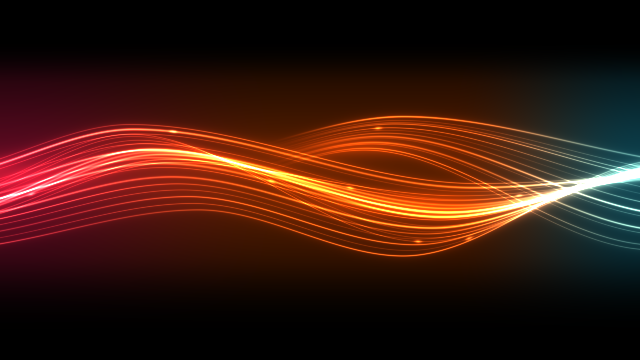
Reproduce this background procedurally as a WebGL 1 fragment shader.

```glsl
precision highp float;
// Three bundles of glowing strands weave across a dark red, amber and teal haze.
uniform vec2 u_resolution;

// Haze: colours from left to right, and its vertical spread
const vec3 HAZE_LEFT = vec3(0.36, 0.04, 0.13);
const vec3 HAZE_MIDDLE = vec3(0.33, 0.115, 0.0);
const vec3 HAZE_RIGHT = vec3(0.05, 0.25, 0.30);
const float HAZE_CENTER = 0.505;
const float HAZE_SPREAD = 0.215;

// Strand light: coloured halo and hot core, from left to right
const vec3 GLOW_LEFT = vec3(1.0, 0.13, 0.19);
const vec3 GLOW_MIDDLE = vec3(1.0, 0.27, 0.03);
const vec3 GLOW_RIGHT = vec3(0.50, 0.68, 0.60);
const vec3 HOT_LEFT = vec3(1.0, 0.62, 0.50);
const vec3 HOT_MIDDLE = vec3(1.0, 0.70, 0.30);
const vec3 HOT_RIGHT = vec3(0.90, 0.96, 0.78);
const float THIN = 0.0014;
const float THICK = 0.0036;
const float HALO = 0.009;
const int MAX_STRANDS = 14;

// Bundle borders: x and y of four successive turning points
const vec4 WAVE_TOP_X = vec4(-0.12, 0.20, 0.75, 1.12);
const vec4 WAVE_TOP_Y = vec4(0.521, 0.660, 0.495, 0.519);
const vec4 WAVE_LOW_X = vec4(-0.10, 0.31, 0.63, 1.04);
const vec4 WAVE_LOW_Y = vec4(0.306, 0.417, 0.289, 0.556);
const vec4 CROSS_TOP_X = vec4(-0.10, 0.20, 0.66, 1.06);
const vec4 CROSS_TOP_Y = vec4(0.456, 0.630, 0.324, 0.549);
const vec4 CROSS_LOW_X = vec4(-0.10, 0.27, 0.72, 1.06);
const vec4 CROSS_LOW_Y = vec4(0.375, 0.549, 0.456, 0.502);
const vec4 ARCH_TOP_X = vec4(0.25, 0.63, 1.15, 1.60);
const vec4 ARCH_TOP_Y = vec4(0.549, 0.676, 0.537, 0.500);
const vec4 ARCH_LOW_X = vec4(0.25, 0.57, 1.02, 1.50);
const vec4 ARCH_LOW_Y = vec4(0.456, 0.583, 0.306, 0.350);

float hash(float n) {
  return fract(sin(n * 127.1) * 4375.85);
}

vec3 acrossCanvas(vec3 left, vec3 middle, vec3 right, float x) {
  vec3 warm = mix(left, middle, smoothstep(0.0, 0.45, x));
  return mix(warm, right, smoothstep(0.70, 1.0, x));
}

// Smooth curve that levels off at each turning point
float strandHeight(float x, vec4 kx, vec4 ky) {
  float y = mix(ky.x, ky.y, smoothstep(kx.x, kx.y, x));
  y += (ky.z - ky.y) * smoothstep(kx.y, kx.z, x);
  return y + (ky.w - ky.z) * smoothstep(kx.z, kx.w, x);
}

// Returns halo strength in x and core strength in y
vec2 bundle(vec2 uv, vec4 topX, vec4 topY, vec4 lowX, vec4 lowY, int count, float seed) {
  float aspect = u_resolution.x / u_resolution.y;
  float pixel = 0.65 / u_resolution.y;
  vec2 light = vec2(0.0);
  for (int i = 0; i < MAX_STRANDS; i++) {
    if (i >= count) break;
    float id = float(i) + seed;
    float rank = (float(i) + 0.75 * (hash(id) - 0.5)) / float(count - 1);
    rank = clamp(rank, 0.0, 1.0);
    float y = strandHeight(uv.x, mix(topX, lowX, rank), mix(topY, lowY, rank));
    float d = abs(uv.y - y);

    // Few strands are strong, and each varies along its length
    float power = pow(hash(id + 31.7), 2.0);
    float pulse = 0.78 + 0.22 * sin(uv.x * 7.0 + 6.28 * hash(id + 5.3));
    float strength = mix(0.32, 1.0, power) * pulse;
    float width = mix(THIN, THICK, power);
    float soft = max(width, pixel);
    float core = exp(-d * d / (soft * soft)) * width / soft;
    light += strength * vec2(0.30 * exp(-d / HALO) + 0.75 * core, 1.15 * core);

    // A small spark rides on some strands
    float sparkX = hash(id + 12.9);
    vec2 offset = vec2((uv.x - sparkX) * aspect * 0.45, d) / 0.0045;
    light += step(0.72, hash(id + 8.1)) * 0.7 * exp(-dot(offset, offset));
  }
  return light;
}

float softBlob(vec2 uv, vec2 center, vec2 radius) {
  vec2 q = (uv - center) / radius;
  return exp(-dot(q, q));
}

void main() {
  vec2 uv = gl_FragCoord.xy / u_resolution;

  // Haze fades to black above and below
  float rise = (uv.y - HAZE_CENTER) / HAZE_SPREAD;
  float haze = exp(-0.5 * rise * rise);
  haze *= smoothstep(0.06, 0.30, uv.y) * (1.0 - smoothstep(0.76, 0.89, uv.y));
  vec3 color = haze * acrossCanvas(HAZE_LEFT, HAZE_MIDDLE, HAZE_RIGHT, uv.x);

  // Strand bundles
  vec2 light = bundle(uv, WAVE_TOP_X, WAVE_TOP_Y, WAVE_LOW_X, WAVE_LOW_Y, 14, 3.0);
  light += bundle(uv, CROSS_TOP_X, CROSS_TOP_Y, CROSS_LOW_X, CROSS_LOW_Y, 9, 47.0);
  light += smoothstep(0.40, 0.62, uv.x)
    * bundle(uv, ARCH_TOP_X, ARCH_TOP_Y, ARCH_LOW_X, ARCH_LOW_Y, 13, 83.0);

  // Diffuse light pooled inside the weave
  float pool = 0.30 * softBlob(uv, vec2(0.66, 0.435), vec2(0.15, 0.035));
  pool += 0.20 * softBlob(uv, vec2(0.55, 0.590), vec2(0.10, 0.030));
  pool += 0.32 * softBlob(uv, vec2(0.0, 0.510), vec2(0.13, 0.050));
  pool += 0.12 * softBlob(uv, vec2(0.28, 0.530), vec2(0.24, 0.080));

  vec3 glow = acrossCanvas(GLOW_LEFT, GLOW_MIDDLE, GLOW_RIGHT, uv.x);
  vec3 hot = acrossCanvas(HOT_LEFT, HOT_MIDDLE, HOT_RIGHT, uv.x);
  color += glow * (0.75 * light.x + pool) + hot * 0.65 * light.y * light.y;
  gl_FragColor = vec4(min(color, 1.0), 1.0);
}
```
